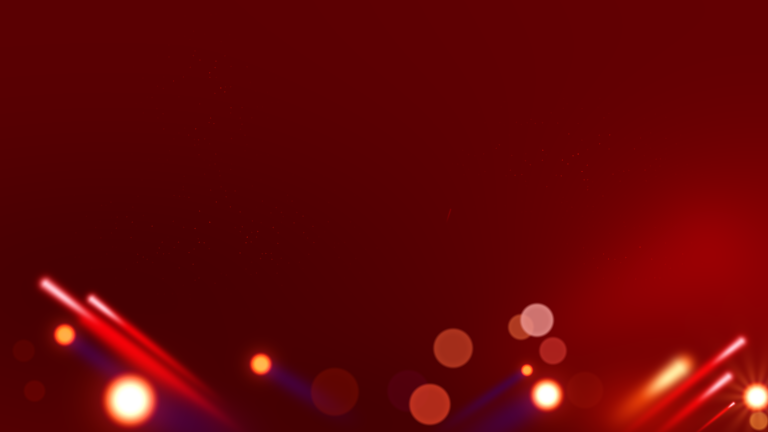
Write a WebGL 2 fragment shader that draws this background.

```glsl
#version 300 es
precision highp float;
// Deep red stage backdrop with bokeh discs, glowing lamps and slanted light streaks.
// Soft gaussians make the wall; distance functions make discs, lamps and beams.
// Coordinates are in canvas heights, with the origin at the lower left.
#define WALL_RED 0.355
#define SIDE_GLOW 0.17
#define DUST_CELL 0.012
#define DUST_AMOUNT 0.22
#define DISC_BLUR 0.0045
#define TAIL_COLOR vec3(0.27, 0.0, 0.25)
#define STREAK_RED vec3(0.90, 0.0, 0.02)
#define STREAK_PINK vec3(1.0, 0.76, 0.80)

uniform vec2 u_resolution;
out vec4 fragColor;

const int DISCS = 11;
// Each disc: centre x, centre y, radius, opacity.
const vec4 DISC[DISCS] = vec4[](
  vec4(0.775, 0.093, 0.055, 0.30), vec4(0.945, 0.095, 0.048, 0.40),
  vec4(0.995, 0.064, 0.047, 0.80), vec4(1.049, 0.194, 0.045, 0.72),
  vec4(1.206, 0.243, 0.029, 0.70), vec4(1.243, 0.259, 0.038, 0.88),
  vec4(1.280, 0.188, 0.031, 0.72), vec4(1.354, 0.097, 0.042, 0.15),
  vec4(0.055, 0.188, 0.025, 0.18), vec4(0.080, 0.095, 0.024, 0.20),
  vec4(1.757, 0.026, 0.021, 0.70));
const vec3 DISC_TINT[DISCS] = vec3[](
  vec3(0.65, 0.08, 0.0), vec3(0.38, 0.0, 0.12), vec3(0.86, 0.24, 0.14),
  vec3(0.82, 0.28, 0.16), vec3(0.86, 0.36, 0.20), vec3(0.92, 0.58, 0.56),
  vec3(0.80, 0.20, 0.17), vec3(0.75, 0.15, 0.05), vec3(0.65, 0.05, 0.0),
  vec3(0.75, 0.05, 0.0), vec3(0.95, 0.50, 0.18));

float hash(vec2 p) {
  return fract(sin(dot(p, vec2(127.1, 311.7))) * 43758.5453);
}

float blob(vec2 p, vec2 center, vec2 size) {
  vec2 q = (p - center) / size;
  return exp(-dot(q, q));
}

vec3 screen(vec3 base, vec3 light) {
  return 1.0 - (1.0 - base) * (1.0 - clamp(light, 0.0, 1.0));
}

// Tapered ray: rounded at the head, fading towards the tail.
float beam(vec2 p, vec2 head, vec2 tail, float headWidth, float tailWidth) {
  vec2 axis = tail - head;
  float t = dot(p - head, axis) / dot(axis, axis);
  float along = clamp(t, 0.0, 1.0);
  float d = length(p - head - axis * along) / mix(headWidth, tailWidth, along);
  return exp(-d * d) * (1.0 - smoothstep(0.25, 1.0, t));
}

vec3 streak(vec3 col, vec2 p, vec2 head, vec2 tail, float width, float tip) {
  col = screen(col, STREAK_RED * beam(p, head, tail, width * 1.5, width));
  vec2 tipEnd = head + normalize(tail - head) * tip;
  return screen(col, STREAK_PINK * beam(p, head, tipEnd, width, width * 0.6));
}

// Hot ball with a coloured rim and a violet tail; heat 1 has a white core.
vec3 lamp(vec3 col, vec2 p, vec2 center, vec2 tail, float r, float heat) {
  col = mix(col, TAIL_COLOR, 0.85 * beam(p, center, tail, r * 0.85, r * 1.15));
  float q = length(p - center) / r;
  vec3 ball = 1.0 - smoothstep(vec3(0.65, 0.45, 0.35), vec3(1.20, 1.10, 0.98), vec3(q));
  ball *= vec3(1.0, mix(0.3, 1.0, heat), heat * heat * heat);
  return screen(col, ball + vec3(0.45, 0.07, 0.0) * exp(-q * q * 0.55));
}

// Faint sparks on a jittered grid, gathered into drifting patches.
float dust(vec2 p) {
  vec2 cell = floor(p / DUST_CELL);
  vec2 jitter = 0.25 + 0.5 * vec2(hash(cell), hash(cell + 7.3));
  float d = length(fract(p / DUST_CELL) - jitter);
  float patches = blob(p, vec2(0.47, 0.77), vec2(0.09, 0.11))
    + blob(p, vec2(0.50, 0.46), vec2(0.22, 0.09))
    + blob(p, vec2(1.32, 0.64), vec2(0.17, 0.08))
    + 0.7 * blob(p, vec2(1.46, 0.41), vec2(0.10, 0.05));
  return patches * step(0.82, hash(cell + 3.1)) * hash(cell + 5.9) * smoothstep(0.25, 0.05, d);
}

void main() {
  vec2 p = gl_FragCoord.xy / u_resolution.y;

  // Wall shading: dim lower left, warm glow on the right.
  float red = WALL_RED + 0.03 * smoothstep(0.4, 1.7, p.x) * p.y;
  red -= 0.08 * blob(p, vec2(0.25, 0.33), vec2(0.75, 0.33));
  red -= 0.07 * blob(p, vec2(0.85, 0.0), vec2(0.45, 0.20));
  red += SIDE_GLOW * blob(p, vec2(1.76, 0.36), vec2(0.42, 0.30));
  red += 0.09 * beam(p, vec2(1.62, 0.42), vec2(0.95, 0.02), 0.12, 0.09);
  vec3 col = vec3(red, 0.0, 0.006 + 0.02 * max(red - 0.35, 0.0));
  col.rg += DUST_AMOUNT * dust(p) * vec2(1.0, 0.12);
  col.r += 0.12 * beam(p, vec2(1.043, 0.515), vec2(1.032, 0.48), 0.002, 0.002);

  // Broad red spill under the left streaks and behind the right ones.
  col = screen(col, vec3(0.72, 0.0, 0.01) * beam(p, vec2(0.20, 0.26), vec2(0.60, -0.04), 0.018, 0.042));
  col = screen(col, vec3(0.40, 0.03, 0.0) * blob(p, vec2(1.48, 0.05), vec2(0.14, 0.09)));

  // Lamps with tails.
  col = lamp(col, p, vec2(0.150, 0.225), vec2(0.40, 0.04), 0.025, 0.45);
  col = lamp(col, p, vec2(0.301, 0.074), vec2(0.66, -0.07), 0.062, 1.0);
  col = lamp(col, p, vec2(0.604, 0.157), vec2(0.86, 0.0), 0.025, 0.5);
  col = lamp(col, p, vec2(1.220, 0.143), vec2(0.97, -0.03), 0.014, 0.45);
  col = lamp(col, p, vec2(1.266, 0.086), vec2(0.99, -0.08), 0.038, 1.0);

  // Translucent bokeh discs with a slightly brighter rim.
  for (int i = 0; i < DISCS; i++) {
    float d = length(p - DISC[i].xy) - DISC[i].z;
    float mask = 1.0 - smoothstep(-DISC_BLUR, DISC_BLUR, d);
    float rim = 0.88 + 0.12 * smoothstep(-0.4 * DISC[i].z, 0.0, d);
    col = mix(col, DISC_TINT[i], DISC[i].w * mask * rim);
  }

  // Slanted streaks.
  col = streak(col, p, vec2(0.106, 0.343), vec2(0.60, -0.03), 0.011, 0.17);
  col = streak(col, p, vec2(0.213, 0.307), vec2(0.54, 0.05), 0.009, 0.11);
  col = streak(col, p, vec2(1.716, 0.210), vec2(1.40, -0.04), 0.009, 0.10);
  col = streak(col, p, vec2(1.686, 0.128), vec2(1.48, -0.04), 0.009, 0.10);
  col = streak(col, p, vec2(1.698, 0.066), vec2(1.59, -0.02), 0.003, 0.02);

  // Long flare and the starry lamp at the right edge.
  col = screen(col, vec3(1.0, 0.30, 0.03) * beam(p, vec2(1.585, 0.157), vec2(1.39, 0.0), 0.022, 0.027));
  col = screen(col, vec3(1.0, 0.88, 0.62) * beam(p, vec2(1.573, 0.147), vec2(1.48, 0.073), 0.021, 0.013));
  vec2 star = p - vec2(1.752, 0.081);
  float rays = 0.7 + 0.3 * cos(atan(star.y, star.x) * 14.0);
  col = screen(col, vec3(0.85, 0.36, 0.13) * rays * exp(-length(star) / 0.048));
  col = lamp(col, p, vec2(1.752, 0.081), vec2(1.80, 0.081), 0.034, 1.0);

  fragColor = vec4(clamp(col, 0.0, 1.0), 1.0);
}
```
